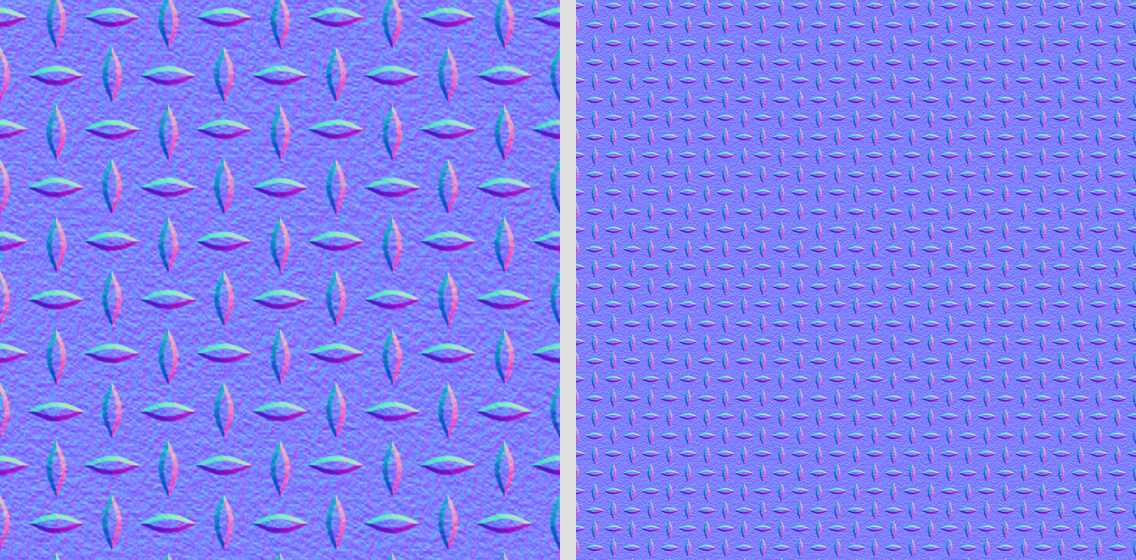
Left, the tile; right, the same tile 3 across and 3 down.
This texture map is drawn by a Shadertoy shader. Its source:

```glsl
// Tileable normal map of a steel tread plate: crossed raised lozenges on grainy metal.
#define REPEATS 5.0         // pattern repeats across and down
#define HALF_LENGTH 0.262   // lozenge half length, in repeats
#define HALF_WIDTH 0.090    // lozenge half width, in repeats
#define BEVEL 0.052         // bevel width at the middle of a lozenge
#define TIP_BEVEL 0.026     // bevel width at its tips
#define STEEPNESS 1.3       // mean slope of the bevel
#define WOBBLE 0.07         // raggedness of the outline
#define GRAIN 0.62          // strength of the grain
#define FINE_CELLS 250.0    // fine grain cells across the tile
#define COARSE_CELLS 130.0  // coarse grain cells across the tile

float hash(vec2 cell) {
    return fract(sin(dot(cell, vec2(127.1, 311.7))) * 43758.5453);
}

// Value noise that wraps after a whole number of cells
float noise(vec2 p, float cells) {
    vec2 i = floor(p), f = fract(p);
    f = f * f * (3.0 - 2.0 * f);
    vec2 lo = mod(i, cells), hi = mod(i + 1.0, cells);
    return mix(mix(hash(lo), hash(vec2(hi.x, lo.y)), f.x),
               mix(hash(vec2(lo.x, hi.y)), hash(hi), f.x), f.y);
}

// Noise differences along two leaning axes, so the grain runs diagonally
vec2 noiseSlope(vec2 uv, float cells) {
    vec2 p = uv * cells;
    vec2 along = vec2(0.5, 0.15), across = vec2(-0.25, 0.5);
    return vec2(noise(p + along, cells) - noise(p - along, cells),
                noise(p + across, cells) - noise(p - across, cells));
}

// Pointed lens with a bevelled rim and a flat top; p.x runs along it
float lozengeHeight(vec2 p, float ragged) {
    float t = min(abs(p.x) / HALF_LENGTH, 1.0);
    float taper = pow(max(cos(1.5708 * t), 0.0), 1.15);
    float inside = HALF_WIDTH * taper * ragged - abs(p.y);
    float bevel = mix(TIP_BEVEL, BEVEL, taper);
    return STEEPNESS * bevel * smoothstep(0.0, bevel, inside);
}

// Two lying and two standing lozenges per repeat, in a checker layout
float plateHeight(vec2 q) {
    float ragged = 1.0 + WOBBLE * (noise(q / REPEATS * 150.0, 150.0) - 0.5);
    float height = 0.0;
    for (int i = 0; i < 4; i++) {
        float column = float(i & 1);
        bool standing = i > 1;
        float row = standing ? 0.335 + 0.48 * column : 0.845 - 0.52 * column;
        vec2 p = q - vec2(0.503 * column, row);
        p -= floor(p + 0.5);
        height += lozengeHeight(standing ? p.yx : p, ragged);
    }
    return height;
}

void mainImage(out vec4 fragColor, in vec2 fragCoord) {
    vec2 uv = fragCoord / iResolution.xy;
    vec2 q = uv * REPEATS;

    // Slope of the raised pattern, softened over a short span
    vec2 e = vec2(0.009, 0.0);
    vec2 slope = vec2(plateHeight(q + e.xy) - plateHeight(q - e.xy),
                      plateHeight(q + e.yx) - plateHeight(q - e.yx)) / (2.0 * e.x);

    // Grain, stronger vertically and leaning to the left
    vec2 grain = 0.8 * noiseSlope(uv, FINE_CELLS) + 0.6 * noiseSlope(uv, COARSE_CELLS);
    slope += GRAIN * vec2(0.6 * grain.x - 0.25 * grain.y, grain.y);

    // Pack the unit normal into colour
    vec3 normal = normalize(vec3(-slope, 1.0));
    fragColor = vec4(0.5 + 0.5 * normal, 1.0);
}
```
